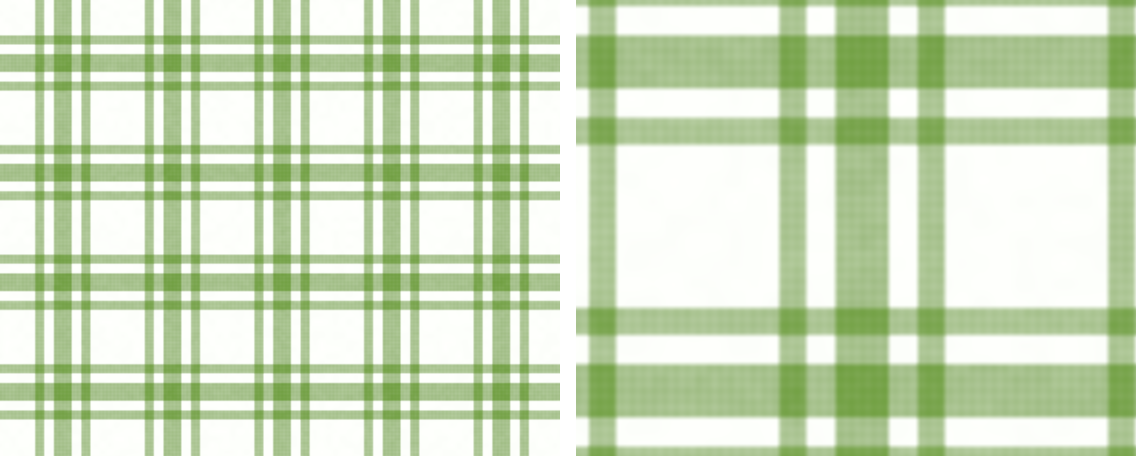
Left: the whole. Right: its middle third, enlarged.
Reproduce this pattern procedurally as a Shadertoy shader.

```glsl
// Green and white gingham plaid: one wide band flanked by two thin ones, crossing on woven cloth.

const float TAU = 6.2831853;
const float ROWS = 4.16;          // repeats down the canvas height
const vec2 BAND_CENTER = vec2(0.573, 0.575);
const float WIDE_HALF = 0.081;
const float THIN_HALF = 0.041;
const float THIN_OFFSET = 0.211;
const float THIN_INK = 0.94;
const float EDGE_BLUR = 0.011;
const float THREADS = 30.0;       // threads per repeat

const vec3 CLOTH = vec3(0.993, 1.0, 0.985);
const vec3 SINGLE_GREEN = vec3(0.655, 0.76, 0.555);
const vec3 CROSS_GREEN = vec3(0.465, 0.64, 0.29);

float hash(vec2 p) {
    return fract(sin(dot(p, vec2(127.1, 311.7))) * 43758.5453);
}

float valueNoise(vec2 p) {
    vec2 cell = floor(p);
    vec2 f = fract(p);
    f = f * f * (3.0 - 2.0 * f);
    float low = mix(hash(cell), hash(cell + vec2(1.0, 0.0)), f.x);
    float high = mix(hash(cell + vec2(0.0, 1.0)), hash(cell + vec2(1.0)), f.x);
    return mix(low, high, f.y);
}

// Soft coverage of a band, given the distance from its middle line
float band(float dist, float halfWidth, float blur) {
    return 1.0 - smoothstep(-blur, blur, abs(dist) - halfWidth);
}

// Ink of one stripe group along one axis
float stripes(float position, float center, float blur) {
    float d = abs(fract(position - center + 0.5) - 0.5);
    float wide = band(d, WIDE_HALF, blur);
    float thin = band(d - THIN_OFFSET, THIN_HALF, blur);
    return max(wide, THIN_INK * thin);
}

// Fine crosshatch of threads with uneven dye, centred on zero
float weave(vec2 tile) {
    vec2 thread = sin(TAU * THREADS * tile);
    float dye = valueNoise(tile * 24.0) - 0.5;
    return 0.025 * (thread.x + thread.y) + 0.09 * dye;
}

void mainImage(out vec4 fragColor, in vec2 fragCoord) {
    // Tile space, measured from the upper left corner
    vec2 tile = vec2(fragCoord.x, iResolution.y - fragCoord.y) * ROWS / iResolution.y;
    float blur = max(EDGE_BLUR, ROWS / iResolution.y);

    float vertical = stripes(tile.x, BAND_CENTER.x, blur);
    float horizontal = stripes(tile.y, BAND_CENTER.y, blur);
    float crossing = vertical * horizontal;
    float either = vertical + horizontal - crossing;

    // Dye the cloth once under any stripe and deeper where two meet
    float texture_ = weave(tile);
    vec3 color = mix(CLOTH, SINGLE_GREEN, either * (1.0 + texture_));
    color = mix(color, CROSS_GREEN, crossing * (1.0 + 1.5 * texture_));

    // Faint mottling over the whole fabric
    color += 0.012 * (valueNoise(tile * 16.0 + 40.0) - 0.5);
    fragColor = vec4(clamp(color, 0.0, 1.0), 1.0);
}
```
